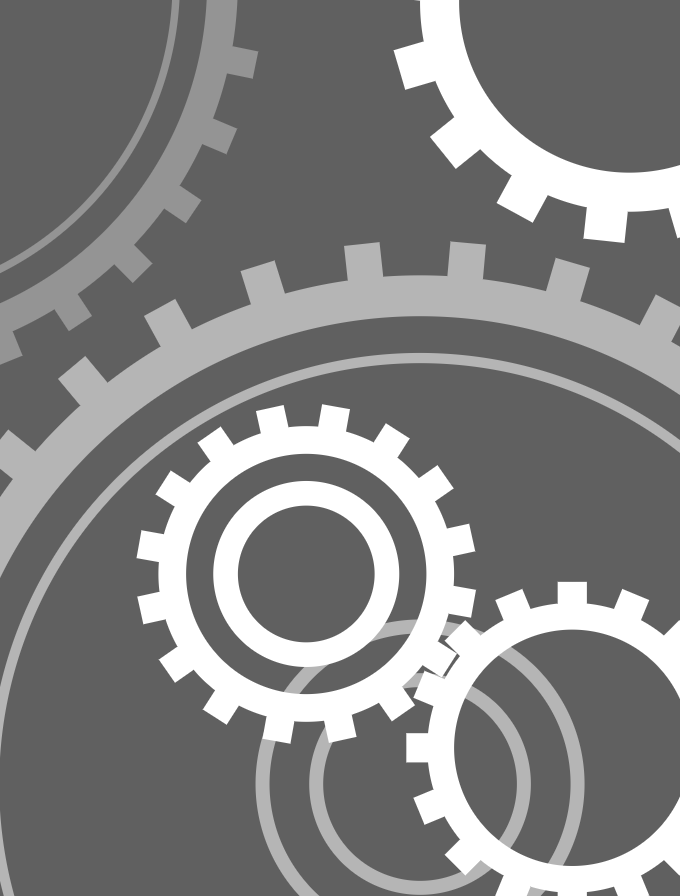
A Shadertoy shader for this background:

```glsl
// Flat grey backdrop with overlapping gears and concentric rings.

// Signed distance to a flat ring, given the distance r from its centre
float ring(float r, float inner, float outer) {
    return max(r - outer, inner - r);
}

// Signed distance to a ring with square teeth; phase is clockwise degrees from up
float gear(vec2 p, float teeth, float phase, float inner, float outer, float tip, float halfWidth) {
    float r = length(p);
    float pitch = 6.2831853 / teeth;
    float angle = mod(atan(p.x, p.y) - radians(phase) + 0.5 * pitch, pitch) - 0.5 * pitch;
    vec2 q = r * vec2(sin(angle), cos(angle));
    float tooth = max(abs(q.x) - halfWidth, max(q.y - tip, inner - r));
    return min(ring(r, inner, outer), tooth);
}

// Blend a shape over the colour with an edge one pixel wide
void paint(inout vec3 color, float grey, float dist) {
    color = mix(color, vec3(grey), clamp(0.5 - dist * iResolution.y, 0.0, 1.0));
}

void mainImage(out vec4 fragColor, in vec2 fragCoord) {
    vec2 uv = fragCoord / iResolution.y;
    vec3 color = vec3(0.378);

    // Dim gear in the upper left
    vec2 p = uv - vec2(-0.1608, 1.0189);
    float d = gear(p, 32.0, 0.35, 0.3919, 0.4262, 0.4552, 0.0155);
    d = min(d, ring(length(p), 0.3533, 0.3616));
    paint(color, 0.58, d);

    // Large light gear with three inner rings
    p = uv - vec2(0.4688, 0.125);
    float r = length(p);
    d = gear(p, 32.0, 5.09, 0.5221, 0.5677, 0.6061, 0.0199);
    d = min(d, ring(r, 0.4697, 0.4811));
    d = min(d, ring(r, 0.1680, 0.1836));
    d = min(d, ring(r, 0.1081, 0.1237));
    paint(color, 0.71, d);

    // White gear in the upper right
    p = uv - vec2(0.7025, 0.9974);
    d = gear(p, 16.0, 6.1, 0.1901, 0.2337, 0.2676, 0.0230);

    // White gear with an inner ring, near the middle
    p = uv - vec2(0.3418, 0.3594);
    d = min(d, gear(p, 16.0, 10.1, 0.1341, 0.1650, 0.1896, 0.0158));
    d = min(d, ring(length(p), 0.0763, 0.1038));

    // White gear in the lower right
    p = uv - vec2(0.6387, 0.1654);
    d = min(d, gear(p, 16.0, 0.0, 0.1319, 0.1618, 0.1852, 0.0163));
    paint(color, 1.0, d);

    fragColor = vec4(color, 1.0);
}
```
